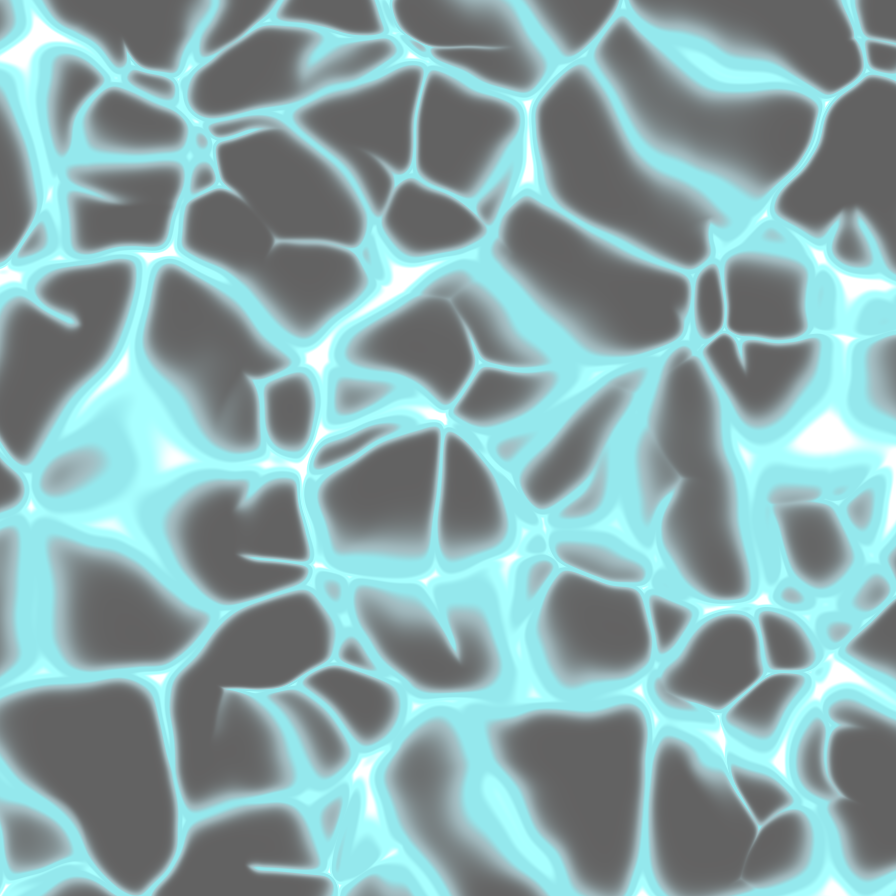
A Shadertoy shader for this texture:

```glsl
#define WEB_SCALE 5.5
#define STRAND_SCALE 8.5
#define WARP 0.028
#define THIN 0.035
#define THICK 0.080
#define STRAND_WIDTH 0.04
#define VOID_GREY vec3(0.385, 0.383, 0.383)
#define HALO_GREY vec3(0.64, 0.74, 0.76)
#define CYAN vec3(0.58, 0.91, 0.93)
#define BRIGHT_CYAN vec3(0.66, 1.0, 1.0)

// Sine-free hash, two values per lattice point
vec2 hash2(vec2 p) {
    vec3 q = fract(p.xyx * vec3(0.1031, 0.1030, 0.0973));
    q += dot(q, q.yzx + 33.33);
    return fract((q.xx + q.yz) * q.zy);
}

// Smooth value noise, two channels
vec2 noise2(vec2 p) {
    vec2 cell = floor(p), f = fract(p);
    f = f * f * f * (f * (f * 6.0 - 15.0) + 10.0);
    vec2 low = mix(hash2(cell), hash2(cell + vec2(1, 0)), f.x);
    vec2 high = mix(hash2(cell + vec2(0, 1)), hash2(cell + vec2(1, 1)), f.x);
    return mix(low, high, f.y);
}

// Squared distance to the jittered seed of a cell
float seedDistance2(vec2 p, vec2 id) {
    vec2 offset = id + 0.05 + 0.9 * hash2(id) - p;
    return dot(offset, offset);
}

// Soft cell borders: about 1 on a border, more where several borders meet
float web(vec2 p, float width) {
    vec2 cell = floor(p);
    float nearest = 9.0;
    for (int y = -2; y <= 2; y++)
    for (int x = -2; x <= 2; x++)
        nearest = min(nearest, seedDistance2(p, cell + vec2(x, y)));

    // Differences of squared distance keep each filament evenly wide
    float sum = 0.0;
    float rounding = 0.4 * width;
    for (int y = -2; y <= 2; y++)
    for (int x = -2; x <= 2; x++) {
        float gap = 0.5 * (seedDistance2(p, cell + vec2(x, y)) - nearest);
        sum += exp((rounding - length(vec2(gap, rounding))) / width);
    }
    return sum - 1.0;
}

// Void, halo, filament, thick filament and glowing knot
vec3 ramp(float density) {
    vec3 color = mix(VOID_GREY, HALO_GREY, smoothstep(0.0, 0.30, density));
    color = mix(color, CYAN, smoothstep(0.26, 0.44, density));
    color = mix(color, BRIGHT_CYAN, smoothstep(0.68, 0.92, density));
    return mix(color, vec3(1), smoothstep(1.05, 1.5, density));
}

void mainImage(out vec4 fragColor, in vec2 fragCoord) {
    vec2 uv = fragCoord / min(iResolution.x, iResolution.y);

    // Bend the filaments
    vec2 p = uv + WARP * (2.0 * noise2(uv * 7.0 + 3.7) - 1.0);
    p += 0.25 * WARP * (2.0 * noise2(uv * 19.0 + 41.3) - 1.0);

    // Main web of uneven width, with knots where the strength peaks
    float thickness = smoothstep(0.15, 0.9, noise2(uv * 6.0 + 17.2).x);
    float knots = smoothstep(0.35, 0.85, noise2(uv * 8.0 + 29.4).y);
    float strength = 0.42 + 0.25 * thickness + 0.6 * knots;
    float density = strength * web(p * WEB_SCALE + 12.0, mix(THIN, THICK, thickness));

    // Fine strands that fade out inside the voids
    float mask = smoothstep(0.5, 0.7, noise2(uv * 6.0 + 71.9).y);
    density += 0.45 * mask * web(p * STRAND_SCALE + 57.0, STRAND_WIDTH);

    fragColor = vec4(ramp(density), 1.0);
}
```
